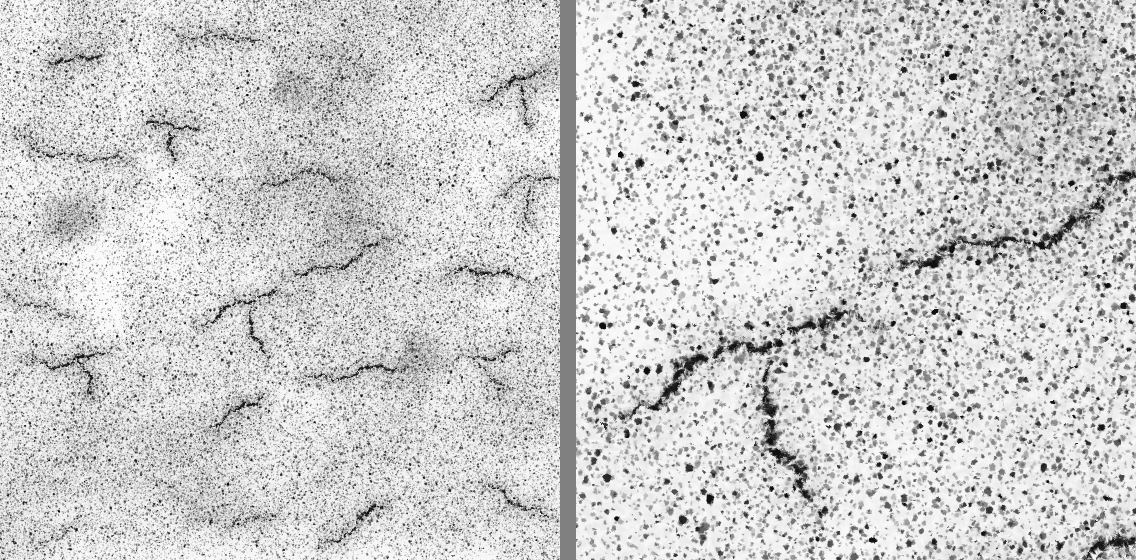
Left, the full canvas; right, a detail of the centre.
Give the GLSL for this texture, as a Shadertoy shader.

```glsl
// Weathered white plaster: black grit, soft smudges and thin grainy cracks.

vec3 hash3(vec2 p) {
    vec3 q = fract(p.xyx * vec3(0.1031, 0.1030, 0.0973));
    q += dot(q, q.yxz + 33.33);
    return fract((q.xxy + q.yzz) * q.zyx);
}

// Layered, rotated sines, roughly -1 to 1
float clouds(vec2 p) {
    float sum = 0.0, amp = 0.5;
    for (int i = 0; i < 6; i++) {
        p = mat2(0.8, 0.6, -0.6, 0.8) * p * 1.75 + 1.3;
        p += 0.6 * sin(p.yx * 0.9);
        sum += amp * sin(p.x + 1.2 * sin(p.y));
        amp *= 0.68;
    }
    return sum;
}

// Cellular specks: one per grid cell, present with the given share
float grit(vec2 p, float cells, vec2 radii, float share, float strength) {
    float soft = 0.7 / iResolution.y + 0.0002;
    float ink = 0.0;
    vec2 home = floor(p * cells);
    for (int k = 0; k < 9; k++) {
        vec2 id = home + vec2(k % 3 - 1, k / 3 - 1);
        vec3 place = hash3(id + cells);
        vec3 look = hash3(id + cells + 517.0);
        vec2 d = p - (id + place.xy) / cells;
        d.y *= 0.7 + 0.6 * look.y;
        float r = mix(radii.x, radii.y, place.z * place.z);
        float speck = 1.0 - smoothstep(r - soft, r + soft, length(d));
        ink = max(ink, speck * step(look.x, share) * mix(0.3, 1.0, look.z));
    }
    return min(ink * strength, 1.0);
}

// Jagged tapering line along x; x = dark core, y = wide halo
vec2 crackLine(vec2 q, float halfLen, float seed) {
    float path = 0.012 * sin(q.x * 25.0 + seed) + 0.005 * sin(q.x * 71.0 + seed * 2.3)
               + 0.0025 * sin(q.x * 187.0 + seed * 3.7) + 0.0012 * sin(q.x * 461.0 + seed * 5.1);
    float taper = 1.0 - smoothstep(0.35, 1.0, abs(q.x) / halfLen);
    float swell = 0.5 + 0.3 * sin(q.x * 53.0 + seed * 4.0) + 0.2 * sin(q.x * 139.0 + seed);
    float d = abs(q.y - path);
    return taper * vec2(exp(-d / (0.0016 + 0.0045 * swell * taper)), exp(-d / 0.013));
}

mat2 turn(float a) {
    return mat2(cos(a), -sin(a), sin(a), cos(a));
}

// Scattered cracks, most rising gently to the right, some forked
vec2 cracks(vec2 p) {
    vec2 total = vec2(0.0);
    for (int i = 0; i < 20; i++) {
        vec2 id = vec2(i % 4, i / 4);
        vec3 place = hash3(id + 11.0);
        vec3 look = hash3(id + 73.0);
        vec2 q = p - (id + 0.15 + 0.7 * place.xy) / vec2(4.0, 5.0);
        q = turn(mix(-0.3, 0.5, look.x)) * q;
        float halfLen = mix(0.06, 0.17, place.z);
        float weight = mix(0.5, 1.0, look.y);
        float seed = 40.0 * look.z;
        total = max(total, weight * crackLine(q, halfLen, seed));
        if (look.z > 0.55) {
            vec2 branch = turn(mix(-1.8, -1.1, look.y)) * q;
            branch.x -= 0.4 * halfLen;
            total = max(total, weight * crackLine(branch, 0.6 * halfLen, seed + 9.0));
        }
    }
    return total;
}

// Round stains with ragged rims
float smudges(vec2 p) {
    float stain = 0.0;
    for (int i = 0; i < 6; i++) {
        vec2 centre = fract(vec2(0.52, 0.85) + float(i) * vec2(0.618, 0.755));
        float size = mix(0.045, 0.07, hash3(vec2(i, 5)).x);
        float weight = mix(0.4, 1.0, hash3(vec2(i, 8)).y);
        stain = max(stain, weight * (1.0 - smoothstep(0.2, 1.2, length(p - centre) / size)));
    }
    return stain;
}

void mainImage(out vec4 fragColor, in vec2 fragCoord) {
    vec2 p = fragCoord / iResolution.y;
    float broad = clouds(p * 3.0);
    float patchy = clouds(p * 17.0 + 4.0);
    float grain = 0.5 + 0.5 * clouds(p * 280.0);
    vec2 ragged = vec2(clouds(p * 500.0), clouds(p * 500.0 + 9.0));

    vec2 crack = cracks(p + 0.002 * vec2(patchy, grain) + 0.0012 * ragged);
    float stain = smudges(p + 0.018 * vec2(patchy, broad)) * (0.7 + 0.4 * patchy);

    // Grit crowds around cracks, stains and the upper half
    float density = 0.66 + 0.42 * broad + 0.28 * patchy + 0.35 * p.y;
    density = max(density, 0.2) + 1.5 * crack.y + 1.2 * stain;

    float haze = 0.04 * (1.0 + broad) + 0.22 * stain + 0.16 * crack.y;
    float light = 0.985 - haze * (0.2 + 1.1 * grain);
    vec2 g = p + 0.0006 * ragged;
    light *= 1.0 - grit(g, 310.0, vec2(0.0005, 0.0014), 0.68 * density, 0.5);
    light *= 1.0 - grit(g, 215.0, vec2(0.0007, 0.0018), 0.44 * density, 0.8);
    light *= 1.0 - grit(g, 130.0, vec2(0.0009, 0.0024), 0.24 * density, 1.0);
    light *= 1.0 - 0.85 * smoothstep(0.22, 0.85, crack.x * (0.4 + 1.2 * grain));

    fragColor = vec4(vec3(clamp(light, 0.06, 0.98)), 1.0);
}
```
